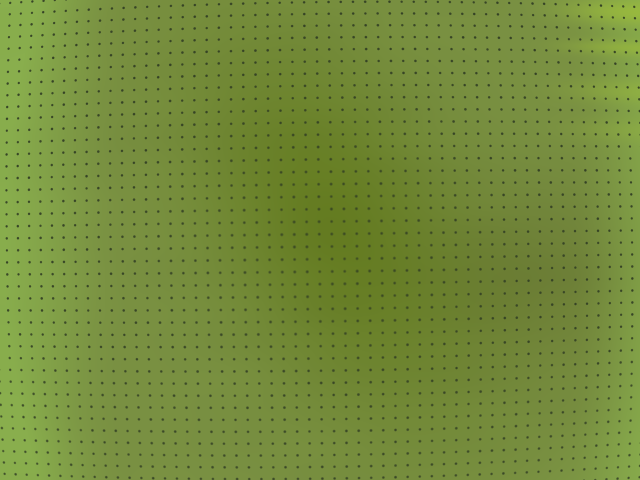
Give the GLSL for this pattern, as a Shadertoy shader.

```glsl
#define PITCH 0.02604
#define TILT 0.0127
#define BARREL 0.093
#define ANCHOR vec2(-0.0012, -0.0139)
#define HOLE_RADIUS 0.0026
#define HOLE_COLOR vec3(0.19, 0.24, 0.14)
#define PANEL_COLOR vec3(0.475, 0.565, 0.258)
#define CORE_COLOR vec3(0.395, 0.487, 0.130)
#define RIM_COLOR vec3(0.535, 0.680, 0.300)
#define SHADE_COLOR vec3(0.415, 0.480, 0.205)
#define STREAK_COLOR vec3(0.610, 0.735, 0.230)
#define STREAKS 4

float hash(vec2 p) {
    return fract(sin(dot(p, vec2(12.9898, 78.233))) * 43758.5453);
}

float valueNoise(vec2 p) {
    vec2 i = floor(p), f = fract(p);
    f = f * f * (3.0 - 2.0 * f);
    return mix(mix(hash(i), hash(i + vec2(1, 0)), f.x),
               mix(hash(i + vec2(0, 1)), hash(i + 1.0), f.x), f.y);
}

float softSpot(vec2 p, vec2 center, vec2 size) {
    vec2 q = (p - center) / size;
    return exp(-dot(q, q));
}

// Panel lighting: olive core, dull lower right, bright rim
vec3 panelColor(vec2 p) {
    vec2 leaning = vec2(p.x + 0.32 * p.y, p.y);
    vec3 color = mix(PANEL_COLOR, SHADE_COLOR, 0.8 * softSpot(p, vec2(0.42, -0.09), vec2(0.30, 0.20)));
    color = mix(color, CORE_COLOR, softSpot(leaning, vec2(0.04, 0.03), vec2(0.25, 0.37)));

    float left = smoothstep(0.40, 0.69, -p.x);
    float right = 0.55 * smoothstep(0.52, 0.70, p.x);
    float corner = 0.35 * smoothstep(0.62, 0.84, length(p));
    color = mix(color, RIM_COLOR, min(left + right + corner, 1.0));

    // Reflected streaks entering from the upper right
    for (int i = 0; i < STREAKS; i++) {
        float n = float(i);
        float height = 0.480 - 0.085 * n + 0.02 * (hash(vec2(n, 3.0)) - 0.5);
        float width = mix(0.014, 0.026, hash(vec2(n, 8.0)));
        float across = (p.y - height + 0.03 * (p.x - 0.6)) / width;
        float fade = smoothstep(0.42, 0.68, p.x) * (0.8 - 0.18 * n);
        color = mix(color, STREAK_COLOR, fade * exp(-across * across));
    }
    return color * (0.99 + 0.02 * valueNoise(p * vec2(6.0, 14.0)));
}

// Perforations on a tilted grid, bowed by the lens
float holeMask(vec2 p, float pixel) {
    vec2 bowed = p * (1.0 + BARREL * dot(p, p)) - ANCHOR;
    vec2 grid = vec2(bowed.x + TILT * bowed.y, bowed.y - TILT * bowed.x) / PITCH;
    vec2 cell = floor(grid + 0.5);
    float dist = length(grid - cell) * PITCH;

    // Focus softens toward the middle and the lower edge
    float defocus = max(softSpot(p, vec2(0.0, -0.04), vec2(0.40, 0.32)), 0.6 * smoothstep(0.0, -0.4, p.y));
    float radius = HOLE_RADIUS * (0.94 + 0.12 * hash(cell));
    float blur = max(mix(0.0011, 0.0025, defocus), 0.75 * pixel);
    float depth = mix(0.95, 0.80, defocus) * (0.92 + 0.08 * hash(cell + 17.0));
    return depth * (1.0 - smoothstep(radius - blur, radius + blur, dist));
}

void mainImage(out vec4 fragColor, in vec2 fragCoord) {
    vec2 p = (fragCoord - 0.5 * iResolution.xy) / iResolution.y;
    vec3 color = mix(panelColor(p), HOLE_COLOR, holeMask(p, 1.0 / iResolution.y));
    fragColor = vec4(color, 1.0);
}
```
